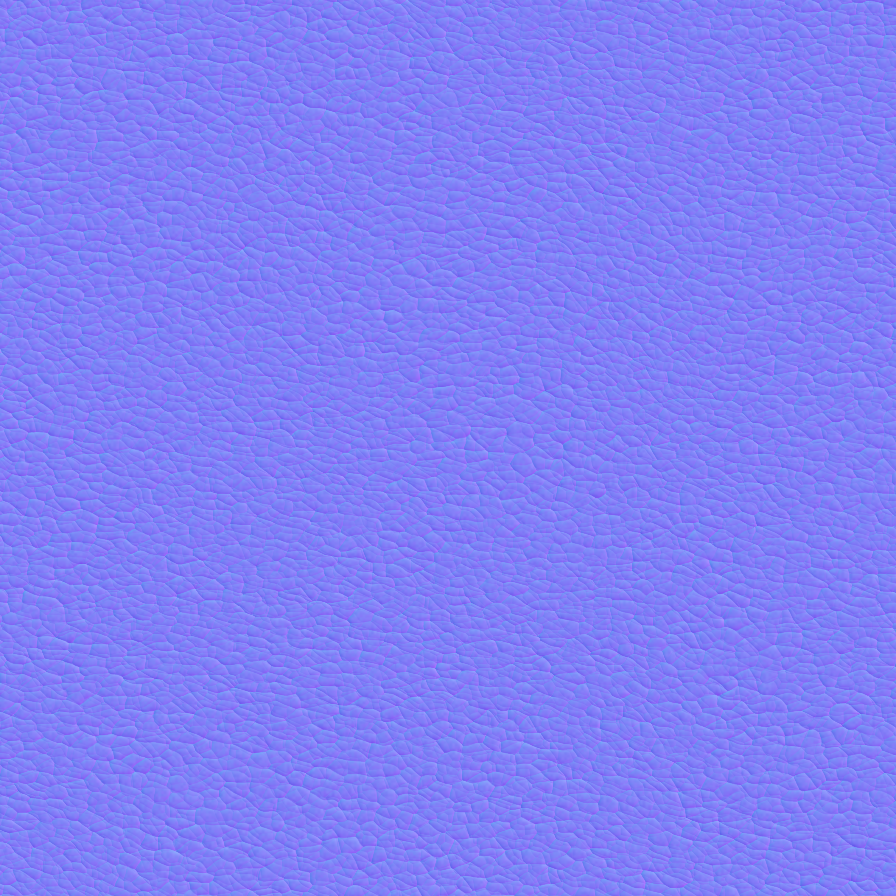
Reproduce this texture map procedurally as a WebGL 1 fragment shader.

```glsl
precision highp float;
// Normal map of fine pebbled leather: flat, slightly tilted grains parted by thin creases.

uniform vec2 u_resolution;

const vec3  FLAT_COLOR   = vec3(0.504, 0.500, 0.968); // colour of a level surface
const vec2  BLUE_TILT    = vec2(0.25, 0.10);  // how red and green tilt shift blue
const vec2  GRAIN_COUNT  = vec2(48.0, 86.0);  // grains across and up the canvas
const vec2  CRACK_COUNT  = vec2(72.0, 104.0); // cells of the faint secondary cracks
const float CRACK_AMOUNT = 0.40;
const float GRAIN_JITTER = 0.96;              // irregularity of the grains
const float GRAIN_ANGLE  = 0.15;              // downward tilt of the rows, radians
const float BEND_SCALE   = 5.0;               // frequency of the row waviness
const float BEND_AMOUNT  = 0.024;
const float WOBBLE_SCALE = 75.0;              // small crookedness of the creases
const float WOBBLE_AMOUNT = 0.0042;
const float SLOPE_WIDTH  = 0.0019;            // reach of the rounded grain shoulder
const float CREASE_SOFT  = 0.0008;            // softness of the crease floor
const vec2  SLOPE_AMOUNT = vec2(0.125, 0.104); // red and green strength of the shoulders
const float PORE_SCALE   = 320.0;             // fine surface roughness
const float PORE_AMOUNT  = 0.050;

vec2 hash2(vec2 p) {
  vec3 q = fract(p.xyx * vec3(0.1031, 0.1030, 0.0973));
  q += dot(q, q.yzx + 33.33);
  return fract((q.xx + q.yz) * q.zy);
}

// Smooth two-channel value noise in -0.5..0.5
vec2 noise2(vec2 p) {
  vec2 i = floor(p);
  vec2 f = fract(p);
  f = f * f * (3.0 - 2.0 * f);
  vec2 low = mix(hash2(i), hash2(i + vec2(1.0, 0.0)), f.x);
  vec2 high = mix(hash2(i + vec2(0.0, 1.0)), hash2(i + vec2(1.0)), f.x);
  return mix(low, high, f.y) - 0.5;
}

vec2 grainCentre(vec2 cell) {
  return cell + 0.5 + GRAIN_JITTER * (hash2(cell + 71.0) - 0.5);
}

// Sum of the slopes that fall from a grain toward each of its creases
vec2 grainSlope(vec2 pos, vec2 count) {
  vec2 p = pos * count + 100.0;
  vec2 base = floor(p);
  vec2 homeCell = base;
  vec2 home = p;
  float nearest = 100.0;
  for (int j = -1; j <= 1; j++) {
    for (int i = -1; i <= 1; i++) {
      vec2 cell = base + vec2(float(i), float(j));
      vec2 centre = grainCentre(cell);
      vec2 toCentre = centre - p;
      float d = dot(toCentre, toCentre);
      if (d < nearest) {
        nearest = d;
        homeCell = cell;
        home = centre;
      }
    }
  }

  vec2 slope = vec2(0.0);
  float creaseDist = 1.0;
  for (int j = -2; j <= 2; j++) {
    for (int i = -2; i <= 2; i++) {
      if (i == 0 && j == 0) continue;
      vec2 cell = homeCell + vec2(float(i), float(j));
      vec2 other = grainCentre(cell);
      vec2 across = normalize(other - home);
      // Convert the border distance and direction to canvas units
      vec2 gradient = across * count;
      float stretch = length(gradient);
      float d = max(dot(0.5 * (home + other) - p, across) / stretch, 0.0);
      float depth = mix(0.25, 1.55, hash2(homeCell + cell + 13.0).x);
      slope += gradient / stretch * depth * exp(-d / SLOPE_WIDTH);
      creaseDist = min(creaseDist, d);
    }
  }
  return slope * smoothstep(-0.3 * CREASE_SOFT, CREASE_SOFT, creaseDist);
}

void main() {
  vec2 uv = gl_FragCoord.xy / min(u_resolution.x, u_resolution.y);

  // Bend and tilt the rows of grains
  vec2 bent = uv + BEND_AMOUNT * noise2(uv * BEND_SCALE + 4.0)
                 + WOBBLE_AMOUNT * noise2(uv * WOBBLE_SCALE + 19.0);
  float c = cos(GRAIN_ANGLE);
  float s = sin(GRAIN_ANGLE);
  vec2 rowPos = vec2(c * bent.x - s * bent.y, s * bent.x + c * bent.y);

  // Main grains with faint cracks across them, turned back to canvas axes
  vec2 slope = grainSlope(rowPos, GRAIN_COUNT);
  slope += CRACK_AMOUNT * grainSlope(rowPos + 0.37, CRACK_COUNT);
  slope = vec2(c * slope.x + s * slope.y, c * slope.y - s * slope.x);

  // Compress the steepest slopes and add fine pores
  vec2 tilt = SLOPE_AMOUNT * slope / (1.0 + 0.3 * length(slope));
  tilt += PORE_AMOUNT * noise2(uv * PORE_SCALE);

  vec3 color = FLAT_COLOR + vec3(tilt, dot(tilt, BLUE_TILT));
  gl_FragColor = vec4(clamp(color, 0.0, 1.0), 1.0);
}
```
